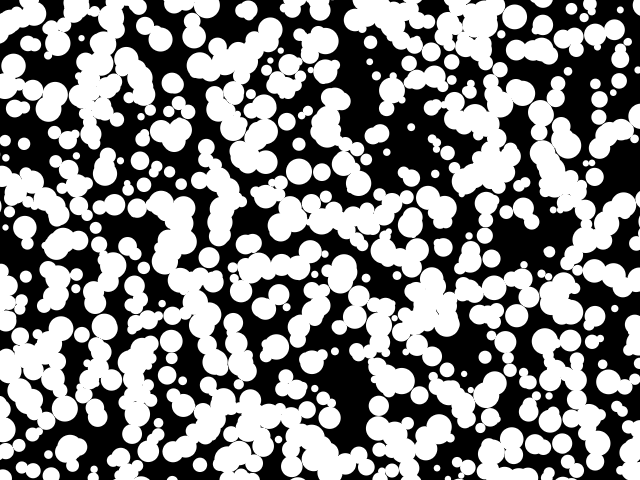
Give the GLSL for this pattern, as a Shadertoy shader.

```glsl
const vec3 BACKGROUND = vec3(0.0);
const vec3 DISC_COLOR = vec3(1.0);

const float CELLS = 24.0;       // grid cells per canvas height
const int SLOTS = 8;            // possible discs per cell
const float PRESENCE = 0.16;    // chance that a slot holds a disc
const float MIN_RADIUS = 0.0065;
const float MAX_RADIUS = 0.0275;

float hash(vec3 seed) {
    return fract(sin(dot(seed, vec3(127.1, 311.7, 74.7))) * 43758.5453);
}

float discDistance(vec2 p, vec2 center, float radius) {
    return length(p - center) - radius;
}

// Nearest disc edge among the slots of one cell
float cellDistance(vec2 p, vec2 cell, float cells) {
    float nearest = 1.0;
    for (int slot = 0; slot < SLOTS; slot++) {
        vec3 seed = vec3(cell, float(slot) * 4.37);
        if (hash(seed) > PRESENCE) continue;
        vec2 offset = vec2(hash(seed + 17.3), hash(seed + 41.9));
        float radius = mix(MIN_RADIUS, MAX_RADIUS, hash(seed + 73.1));
        nearest = min(nearest, discDistance(p, (cell + offset) / cells, radius));
    }
    return nearest;
}

// Union of all discs that can reach the point
float scatteredDiscs(vec2 p, float cells) {
    vec2 home = floor(p * cells);
    float nearest = 1.0;
    for (int y = -1; y <= 1; y++) {
        for (int x = -1; x <= 1; x++) {
            vec2 cell = home + vec2(x, y);
            nearest = min(nearest, cellDistance(p, cell, cells));
        }
    }
    return nearest;
}

// Smooth edge, one pixel wide
float coverage(float distanceToEdge, float pixel) {
    return clamp(0.5 - distanceToEdge / pixel, 0.0, 1.0);
}

void mainImage(out vec4 fragColor, in vec2 fragCoord) {
    vec2 p = fragCoord / iResolution.y;
    float mask = coverage(scatteredDiscs(p, CELLS), 1.0 / iResolution.y);
    fragColor = vec4(mix(BACKGROUND, DISC_COLOR, mask), 1.0);
}
```
